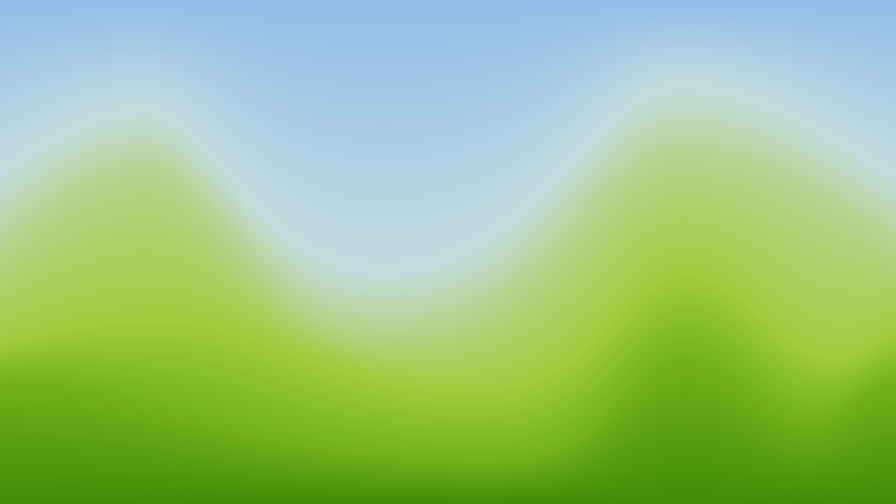
This background is drawn by a Shadertoy shader. Its source:

```glsl
const vec3 SKY_BLUE = vec3(0.57, 0.74, 0.91);
const vec3 HAZE = vec3(0.77, 0.865, 0.875);
const vec3 MEADOW = vec3(0.70, 0.83, 0.54);
const vec3 LIME = vec3(0.63, 0.80, 0.24);
const vec3 LEAF = vec3(0.45, 0.69, 0.11);
const vec3 DEEP_GREEN = vec3(0.25, 0.55, 0.02);

// Bell-shaped hill with separate widths on its two sides
float hill(float x, float center, float leftWidth, float rightWidth) {
    float d = x - center;
    float t = d / (d < 0.0 ? leftWidth : rightWidth);
    return exp(-t * t);
}

// Fades from the colour beneath to the next one between two heights
vec3 blendLayer(vec3 below, vec3 above, float height, float low, float high) {
    return mix(below, above, clamp((height - low) / (high - low), 0.0, 1.0));
}

void mainImage(out vec4 fragColor, in vec2 fragCoord) {
    vec2 uv = fragCoord / iResolution.xy;
    float x = uv.x;

    // Height of each colour contour across the canvas
    float leafLine = 0.08 + 0.16 * hill(x, 0.0, 0.28, 0.28)
                   + 0.20 * hill(x, 0.765, 0.10, 0.12)
                   + 0.15 * hill(x, 1.0, 0.08, 0.08);
    float limeLine = 0.22 + 0.15 * hill(x, 0.19, 0.30, 0.18)
                   + 0.24 * hill(x, 0.765, 0.115, 0.13)
                   + 0.12 * hill(x, 1.02, 0.07, 0.07);
    float meadowLine = 0.33 + 0.32 * hill(x, 0.16, 0.20, 0.135)
                     + 0.35 * hill(x, 0.76, 0.16, 0.295);
    float hazeLine = 0.44 + 0.34 * hill(x, 0.16, 0.238, 0.14)
                   + 0.39 * hill(x, 0.76, 0.175, 0.305);

    // Stack the fades from the ground to the sky
    vec3 color = blendLayer(DEEP_GREEN, LEAF, uv.y, 0.0, leafLine);
    color = blendLayer(color, LIME, uv.y, leafLine, limeLine);
    color = blendLayer(color, MEADOW, uv.y, limeLine, meadowLine);
    color = blendLayer(color, HAZE, uv.y, meadowLine, hazeLine);
    color = blendLayer(color, SKY_BLUE, uv.y, hazeLine, 1.0);

    fragColor = vec4(color, 1.0);
}
```
